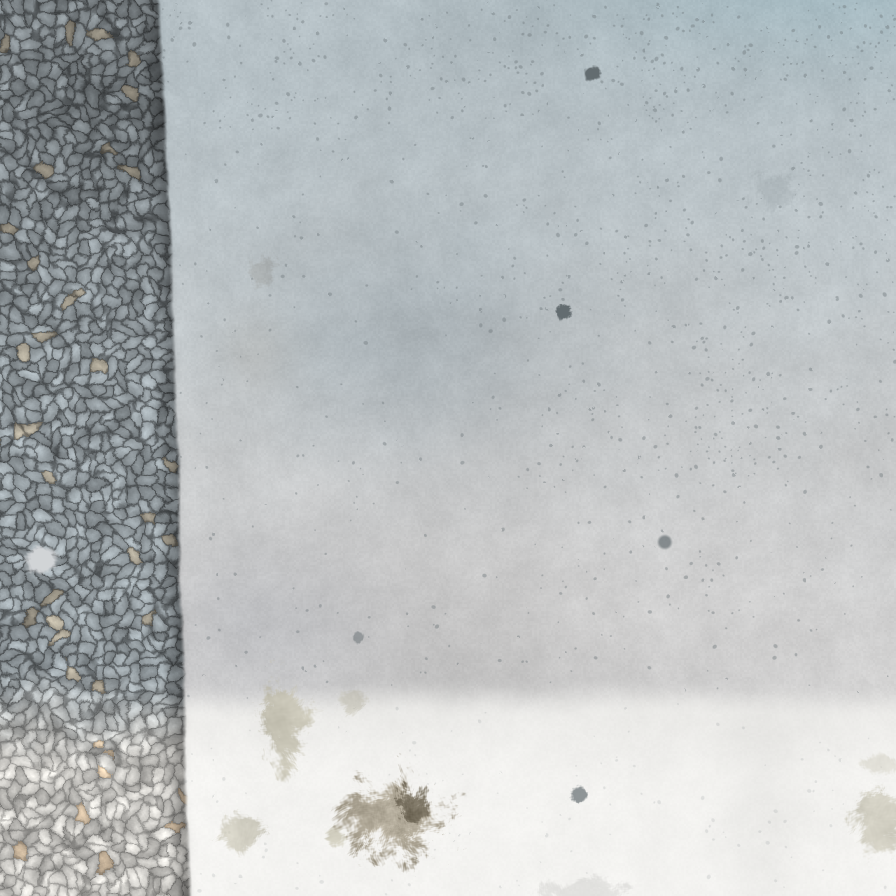
A WebGL 1 fragment shader for this texture:

```glsl
precision highp float;
// Weathered concrete slab beside a strip of grey gravel, with sunlight along the bottom.
// Gravel and pits use cellular noise; clouds and ragged stains use warped layered sines.
// Broad gaussian tints place the cool, dark and pale areas of the slab.
uniform vec2 u_resolution;

#define STONE_FREQ 70.0
#define PIT_FREQ 150.0
#define SUN_LINE 0.220
#define MOTTLE 0.024
#define GRAIN 0.022
#define SLAB_COOL vec3(0.705, 0.748, 0.768)
#define SLAB_WARM vec3(0.805, 0.803, 0.802)
#define SLAB_SUN vec3(0.952, 0.950, 0.940)
#define STONE_SHADE vec3(0.598, 0.632, 0.650)
#define STONE_SUN vec3(0.810, 0.803, 0.785)
#define STAIN_TINT vec3(0.755, 0.740, 0.670)
#define PIT_TINT vec3(0.430, 0.465, 0.480)

vec2 hash2(vec2 p) {
  vec3 q = fract(p.xyx * vec3(0.1031, 0.1030, 0.0973));
  q += dot(q, q.yzx + 33.33);
  return fract((q.xx + q.yz) * q.zy);
}

// Nearest and second distance to randomly turned oval cells, plus the cell id.
vec4 cells(vec2 p, float stretch) {
  vec2 base = floor(p), id = base;
  float near = 9.0, next = 9.0;
  for (int j = -1; j <= 1; j++) {
    for (int i = -1; i <= 1; i++) {
      vec2 cell = base + vec2(float(i), float(j));
      vec2 d = cell + 0.1 + 0.8 * hash2(cell) - p;
      float a = 6.2832 * hash2(cell + 71.0).x;
      d = vec2(cos(a) * d.x + sin(a) * d.y, cos(a) * d.y - sin(a) * d.x);
      float dist = length(d * vec2(1.0 / stretch, stretch));
      if (dist < near) { next = near; near = dist; id = cell; }
      else next = min(next, dist);
    }
  }
  return vec4(near, next, id);
}

// Gently warped layered sines, roughly -1 to 1.
float clouds(vec2 p) {
  float sum = 0.0, amp = 0.55;
  for (int i = 0; i < 6; i++) {
    p = mat2(0.8, 0.6, -0.6, 0.8) * p * 1.8 + 0.45 * sin(p.yx * 1.1) + 2.7;
    sum += amp * sin(p.x) * sin(p.y);
    amp *= 0.76;
  }
  return sum;
}

float glow(vec2 uv, vec2 centre, vec2 radius) {
  vec2 q = (uv - centre) / radius;
  return exp(-dot(q, q));
}

float blot(vec2 uv, vec2 centre, vec2 radius, float ragged) {
  return smoothstep(1.2, 0.65, length((uv - centre) / radius) + ragged);
}

vec3 gravel(vec2 uv, float edgeGap) {
  vec2 jitter = 0.003 * vec2(clouds(uv * 40.0), clouds(uv.yx * 40.0 + 5.0));
  vec4 c = cells((uv + jitter) * STONE_FREQ, 1.4);
  vec2 rnd = hash2(c.zw + 19.0);
  float sun = smoothstep(0.27, 0.13, uv.y + 0.02 * clouds(uv * 9.0));
  vec3 col = mix(STONE_SHADE, STONE_SUN, sun);
  col *= 1.0 - 0.14 * smoothstep(0.5, 1.0, uv.y) - 0.12 * glow(uv, vec2(0.13, 0.85), vec2(0.09));
  col *= 0.85 + 0.30 * rnd.x + 0.05 * clouds(uv * 60.0);
  col = mix(col, col * vec3(1.12, 1.02, 0.90), step(0.965, rnd.y));
  col *= 1.08 - 0.28 * c.x;
  float crevice = smoothstep(0.30, 0.0, c.y - c.x);
  col *= 1.0 - mix(0.36, 0.20, sun) * crevice;
  col = mix(col, vec3(0.82, 0.83, 0.84), blot(uv, vec2(0.047, 0.377), vec2(0.016, 0.013), 0.4 * clouds(uv * 30.0)));
  return col * (1.0 - 0.32 * smoothstep(-0.028, 0.0, edgeGap));
}

vec3 slab(vec2 uv, float edgeGap) {
  float broad = clouds(uv * 4.0), fine = clouds(uv * 24.0);
  float ragged = 0.55 * clouds(uv * 38.0);
  // Shaded surface, from cool at the top to paler below
  vec3 col = mix(SLAB_WARM, SLAB_COOL, smoothstep(0.25, 1.0, uv.y + 0.04 * broad));
  col -= vec3(0.085, 0.073, 0.065) * glow(uv, vec2(0.46, 0.61), vec2(0.17, 0.12));
  col -= vec3(0.058, 0.053, 0.043) * glow(uv, vec2(0.29, 0.30), vec2(0.13, 0.09));
  col -= 0.045 * glow(uv, vec2(0.53, 0.26), vec2(0.11, 0.07));
  col -= vec3(0.050, 0.010, 0.0) * glow(uv, vec2(0.95, 1.03), vec2(0.30, 0.10));
  col += 0.018 * glow(uv, vec2(0.72, 0.36), vec2(0.20, 0.12));
  col += 0.025 * glow(uv, vec2(0.35, 0.46), vec2(0.06, 0.05));
  col -= vec3(0.02, 0.03, 0.04) * glow(uv, vec2(0.285, 0.61), vec2(0.04));
  col -= 0.045 * blot(uv, vec2(0.86, 0.785), vec2(0.028, 0.02), ragged);
  col -= vec3(0.05, 0.06, 0.07) * blot(uv, vec2(0.29, 0.698), vec2(0.016), ragged);
  // Sunlit band
  float sun = smoothstep(0.022, -0.020, uv.y - SUN_LINE + 0.006 * broad);
  vec3 lit = SLAB_SUN - 0.03 * smoothstep(0.12, 0.21, uv.y);
  lit -= 0.035 * glow(uv, vec2(0.86, 0.10), vec2(0.05, 0.12));
  lit -= 0.07 * blot(uv, vec2(0.65, 0.006), vec2(0.045, 0.015), ragged);
  col = mix(col, lit, sun);
  float grain = hash2(floor(uv * 384.0)).x - 0.5;
  col += (MOTTLE * (0.8 * broad + 0.8 * fine) + GRAIN * grain) * (1.0 - 0.5 * sun);
  // Scattered pits in clusters, denser at the top and right
  vec4 c = cells(uv * PIT_FREQ, 1.1);
  vec2 rnd = hash2(c.zw + 43.0);
  float density = 0.03 + 0.16 * smoothstep(0.76, 1.0, uv.y)
    + 0.16 * glow(uv, vec2(0.85, 0.62), vec2(0.24, 0.25));
  density *= clamp(0.8 + 1.5 * clouds(uv * 12.0 + 3.0), 0.1, 2.0);
  float size = mix(0.10, 0.34, rnd.y * rnd.y);
  float pit = smoothstep(size + 0.15, size - 0.12, c.x) * step(rnd.x, density);
  col = mix(col, PIT_TINT, pit * 0.42 * (1.0 - 0.65 * sun));
  // Olive and brown stains
  float stain = 0.8 * blot(uv, vec2(0.319, 0.194), vec2(0.026, 0.043), ragged);
  stain = max(stain, 0.65 * blot(uv, vec2(0.270, 0.069), vec2(0.024, 0.019), ragged));
  stain = max(stain, 0.8 * blot(uv, vec2(0.375, 0.064), vec2(0.011), ragged));
  stain = max(stain, 0.45 * blot(uv, vec2(0.395, 0.215), vec2(0.014), ragged));
  stain = max(stain, 0.65 * blot(uv, vec2(0.982, 0.083), vec2(0.032, 0.030), ragged));
  stain = max(stain, 0.35 * blot(uv, vec2(0.985, 0.147), vec2(0.022, 0.010), ragged));
  col = mix(col, STAIN_TINT + 0.05 * fine, stain);
  float scar = blot(uv, vec2(0.439, 0.088), vec2(0.052, 0.041), ragged);
  col = mix(col, vec3(0.70, 0.67, 0.605) + 0.16 * ragged, scar);
  col -= 0.18 * scar * blot(uv, vec2(0.466, 0.108), vec2(0.018, 0.022), 1.5 * ragged);
  // Larger holes
  float hole = blot(uv, vec2(0.662, 0.918), vec2(0.008, 0.006), ragged);
  hole = max(hole, blot(uv, vec2(0.628, 0.652), vec2(0.007), ragged));
  hole = max(hole, 0.7 * blot(uv, vec2(0.742, 0.395), vec2(0.008), 0.0));
  hole = max(hole, 0.7 * blot(uv, vec2(0.646, 0.112), vec2(0.007), ragged));
  hole = max(hole, 0.5 * blot(uv, vec2(0.400, 0.288), vec2(0.006), ragged));
  col = mix(col, PIT_TINT - 0.04, hole);
  return col + 0.025 * exp(-edgeGap * 55.0) - 0.07 * exp(-edgeGap * 300.0);
}

void main() {
  vec2 uv = gl_FragCoord.xy / u_resolution;
  float edge = 0.211 - 0.025 * uv.y - 0.010 * pow(uv.y, 4.0) + 0.002 * clouds(vec2(2.0, uv.y * 11.0));
  float gap = uv.x - edge;
  vec3 col = mix(gravel(uv, gap), slab(uv, max(gap, 0.0)), smoothstep(-0.003, 0.003, gap));
  gl_FragColor = vec4(clamp(col, 0.0, 1.0), 1.0);
}
```
